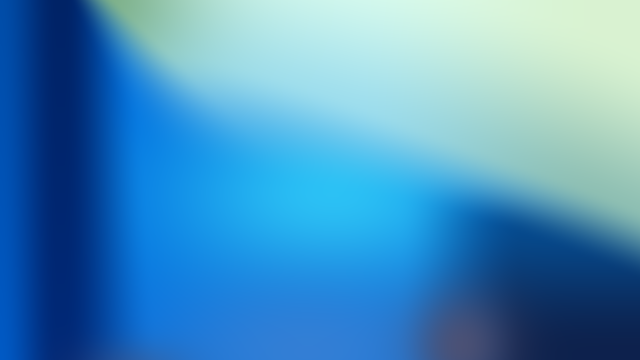
A Shadertoy shader for this background:

```glsl
// Blurred abstract backdrop: a cyan pool of light under a pale mint sky,
// a navy band at the left and a dark mass at the lower right.
// Built from soft gaussian glows and smoothstep masks blended in layers.

// Water and haze
const vec3 AZURE      = vec3(0.00, 0.43, 0.87);
const vec3 CYAN       = vec3(0.17, 0.76, 0.96);
const vec3 PERIWINKLE = vec3(0.22, 0.50, 0.83);
// Dark shapes
const vec3 DEEP_BLUE  = vec3(0.02, 0.30, 0.57);
const vec3 MIDNIGHT   = vec3(0.05, 0.13, 0.30);
const vec3 UMBER      = vec3(0.33, 0.32, 0.44);
const vec3 BAND_EDGE  = vec3(0.00, 0.35, 0.77);
const vec3 BAND_CORE  = vec3(0.00, 0.16, 0.47);
// Sky
const vec3 PALE_BLUE  = vec3(0.58, 0.85, 0.93);
const vec3 SAGE       = vec3(0.53, 0.73, 0.69);
const vec3 MINT       = vec3(0.86, 0.99, 0.93);
const vec3 CREAM      = vec3(0.85, 0.95, 0.82);
const vec3 OLIVE      = vec3(0.42, 0.62, 0.42);

const float SKY_DEPTH = 0.55;               // height over which the sky brightens
const vec2 SKY_BLUR   = vec2(0.18, 0.10);   // horizon softness at left and right

// Elliptical gaussian falloff, 1 at the centre
float glow(vec2 p, vec2 centre, vec2 radius) {
    vec2 d = (p - centre) / radius;
    return exp(-dot(d, d));
}

// Height of the curved lower border of the sky
float horizon(float x) {
    return 0.74 - 0.10 * x - 0.32 * x * x;
}

vec3 water(vec2 p) {
    vec3 col = mix(AZURE, CYAN, glow(p, vec2(0.52, 0.46), vec2(0.26, 0.28)));
    return mix(col, PERIWINKLE, 0.9 * glow(p, vec2(0.48, 0.02), vec2(0.24, 0.22)));
}

vec3 darkMass(vec3 col, vec2 p) {
    vec3 shade = mix(MIDNIGHT, DEEP_BLUE, smoothstep(0.02, 0.42, p.y));
    float mask = smoothstep(0.62, 0.82, p.x) * (1.0 - smoothstep(0.36, 0.56, p.y));
    col = mix(col, shade, mask);
    return mix(col, UMBER, 0.85 * glow(p, vec2(0.72, 0.04), vec2(0.08, 0.15)));
}

vec3 leftBand(vec3 col, vec2 p) {
    vec3 shade = mix(BAND_EDGE, BAND_CORE, smoothstep(0.0, 0.09, p.x));
    shade *= mix(1.0, 0.85, p.y);
    float outer = 0.21 + 0.04 * (1.0 - p.y);
    col = mix(shade, col, smoothstep(0.10, outer, p.x));
    return mix(col, UMBER, 0.4 * glow(p, vec2(0.21, -0.02), vec2(0.09, 0.07)));
}

vec3 sky(vec3 col, vec2 p) {
    float rise = p.y - horizon(p.x);
    float right = smoothstep(0.55, 0.95, p.x);
    vec3 low = mix(PALE_BLUE, SAGE, right);
    vec3 high = mix(MINT, CREAM, right);
    vec3 shade = mix(low, high, smoothstep(0.0, SKY_DEPTH, rise));
    shade = mix(shade, OLIVE, 0.8 * glow(p, vec2(0.14, 1.02), vec2(0.17, 0.25)));

    // The left border leans and softens toward the bottom
    float drop = 1.0 - p.y;
    float start = 0.11 + 0.25 * drop;
    float side = smoothstep(start, start + 0.07 + 0.35 * drop, p.x);
    float blur = mix(SKY_BLUR.x, SKY_BLUR.y, smoothstep(0.2, 0.8, p.x));
    return mix(col, shade, side * smoothstep(-blur, blur, rise));
}

void mainImage(out vec4 fragColor, in vec2 fragCoord) {
    vec2 p = fragCoord / iResolution.xy;
    vec3 col = water(p);
    col = darkMass(col, p);
    col = leftBand(col, p);
    col = sky(col, p);
    fragColor = vec4(col, 1.0);
}
```
